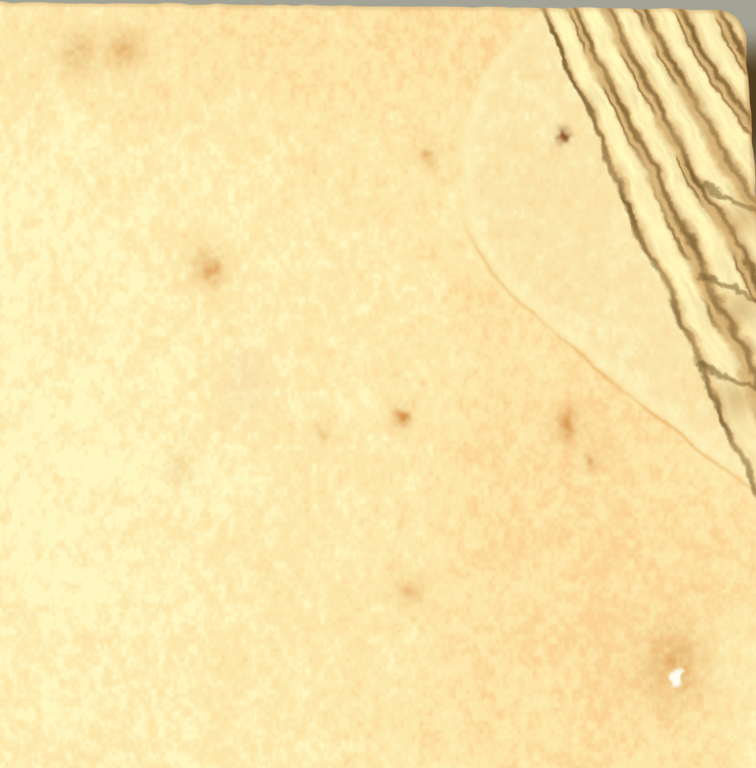
Reproduce this texture procedurally as a WebGL 2 fragment shader.

```glsl
#version 300 es
precision highp float;
// Aged cream paper with foxing stains, a peeled patch and a creased corner.
// Layers: tinted fibre noise, gaussian stains, a curved patch boundary,
// then a fan of folds whose coordinate counts creases outward from the patch.
uniform vec2 u_resolution;
out vec4 fragColor;

const vec3 CREAM = vec3(1.0, 0.97, 0.76);
const vec3 PAPER = vec3(0.993, 0.91, 0.67);
const vec3 TAN = vec3(0.985, 0.83, 0.58);
const vec3 RUST = vec3(0.80, 0.49, 0.20);
const vec3 CREVICE = vec3(0.45, 0.34, 0.17);
const vec3 BACKDROP = vec3(0.64, 0.64, 0.59);

// Stains: centre, radius, strength
const vec4 STAINS[11] = vec4[11](
  vec4(0.102, 0.932, 0.021, 0.26), vec4(0.163, 0.935, 0.019, 0.36),
  vec4(0.271, 0.651, 0.016, 0.45), vec4(0.523, 0.457, 0.010, 0.65),
  vec4(0.738, 0.449, 0.015, 0.46), vec4(0.770, 0.401, 0.010, 0.32),
  vec4(0.559, 0.794, 0.011, 0.32), vec4(0.419, 0.437, 0.010, 0.24),
  vec4(0.534, 0.232, 0.014, 0.26), vec4(0.234, 0.391, 0.017, 0.15),
  vec4(0.878, 0.134, 0.036, 0.33));

float hash(vec2 p) {
  vec3 q = fract(vec3(p.xyx) * 0.1031);
  q += dot(q, q.yzx + 33.33);
  return fract((q.x + q.y) * q.z);
}

float noise(vec2 p) {
  vec2 c = floor(p), f = fract(p);
  f = f * f * (3.0 - 2.0 * f);
  return mix(mix(hash(c), hash(c + vec2(1, 0)), f.x),
             mix(hash(c + vec2(0, 1)), hash(c + vec2(1, 1)), f.x), f.y);
}

float fbm(vec2 p) {
  float sum = 0.0, amp = 0.5;
  for (int i = 0; i < 4; i++) {
    sum += amp * noise(p);
    p = mat2(1.6, 1.2, -1.2, 1.6) * p + 17.3;
    amp *= 0.5;
  }
  return sum / 0.9375;
}

float blob(vec2 d, float r) { return exp(-dot(d, d) / (r * r)); }

float segmentDist(vec2 p, vec2 a, vec2 b) {
  vec2 v = b - a;
  return length(p - a - v * clamp(dot(p - a, v) / dot(v, v), 0.0, 1.0));
}

// Negative inside the sheet: sloping sides joined by a rounded corner
float sheetDist(vec2 p) {
  const float r = 0.035;
  vec2 q = p - vec2(0.967 + 0.07 * (1.0 - p.y), 0.997 - 0.010 * p.x) + r;
  return length(max(q, 0.0)) + min(max(q.x, q.y), 0.0) - r;
}

// Positive inside the peeled patch, d is depth below the top
float patchDist(float x, float d) {
  float e = d - 0.325, arc = max(0.21 - d, 0.0);
  float left = 0.590 + 2.7 * arc * arc + 0.55 * (e + sqrt(e * e + 0.003))
             + 0.45 * e * max(e, 0.0);
  return (x - left) / mix(1.05, 1.5, smoothstep(-0.05, 0.1, e));
}

// Three-tone ramp from pale to warm
vec3 paperTone(float warm) {
  return mix(mix(CREAM, PAPER, smoothstep(0.05, 0.5, warm)), TAN, smoothstep(0.45, 1.05, warm));
}

float paperGrain(vec2 p) {
  return 0.75 * (fbm(p * vec2(100.0, 72.0)) - 0.5) + 0.28 * (noise(p * vec2(210.0, 170.0)) - 0.5);
}

vec3 paperColor(vec2 p) {
  float warm = 0.31 + 0.24 * smoothstep(0.05, 0.8, p.x) + 0.22 * smoothstep(0.70, 1.0, p.y);
  warm += 0.22 * blob((p - vec2(0.80, 0.27)) * vec2(1.0, 0.75), 0.2);
  warm -= 0.13 * blob((p - vec2(0.05, 0.40)) * vec2(1.0, 0.6), 0.25);
  warm -= 0.28 * blob((p - vec2(1.0, 0.09)) * vec2(1.5, 1.0), 0.14);
  warm += 0.34 * (fbm(p * 13.0) - 0.5) + paperGrain(p);
  return mix(paperTone(warm), vec3(0.93, 0.80, 0.66),
             0.22 * blob((p - vec2(0.32, 0.50)) * vec2(1.0, 0.6), 0.03));
}

vec3 addStains(vec3 c, vec2 p) {
  vec2 wobble = 0.020 * (vec2(fbm(p * 45.0), fbm(p * 45.0 + 31.0)) - 0.5);
  for (int i = 0; i < 11; i++) {
    vec4 s = STAINS[i];
    float a = blob((p + wobble - s.xy) * vec2(1.15, 0.9), s.z) + 0.3 * blob(p - s.xy, s.z * 1.8);
    c = mix(c, RUST, min(s.w * a * (0.55 + 0.7 * noise(p * 130.0)), 1.0));
  }
  // Sparse scattered flecks, one candidate per grid cell
  vec2 g = p * 16.0, cell = floor(g);
  vec2 at = 0.25 + 0.5 * vec2(hash(cell + 5.0), hash(cell + 19.0));
  float fleck = step(0.72, hash(cell)) * blob(g - at + wobble * 16.0, 0.09);
  return mix(c, RUST, 0.28 * fleck);
}

vec3 addFolds(vec3 c, vec2 p, float d) {
  float rough = fbm(p * 55.0) - 0.5;
  float fold = (p.x - 0.699 - 0.447 * d) / (0.0456 + 0.036 * d)
             + 0.30 * (noise(p * 13.0) - 0.5) + 0.24 * rough;
  float t = fract(fold), gap = min(t, 1.0 - t);
  float grain = fbm(vec2(fold * 8.0, d * 40.0)), broken = noise(vec2(floor(fold + 0.5) * 7.0, d * 22.0));
  // Rounded ridges: lit crown and a shaded right flank
  vec3 ridge = mix(vec3(0.90, 0.76, 0.52), vec3(1.0, 0.94, 0.71), smoothstep(0.05, 0.30, t));
  ridge = mix(ridge, vec3(0.84, 0.69, 0.45), 0.9 * smoothstep(0.58, 0.85, t));
  ridge *= 0.92 + 0.16 * grain;
  c = mix(c, ridge, smoothstep(-0.06, 0.06, fold) * (1.0 - 0.5 * smoothstep(0.50, 0.56, d)));
  // Thin main creases with soft shadow, and a broken line beside each
  float crease = 1.0 - smoothstep(0.01, 0.10 + 0.07 * grain, gap);
  float hair = (1.0 - smoothstep(0.01, 0.07, abs(t - 0.76))) * step(0.0, fold) * smoothstep(0.35, 0.65, broken);
  float shade = smoothstep(-0.20, -0.04, fold);
  c = mix(c, CREVICE, shade * crease * (0.38 + 0.50 * broken));
  c = mix(c, CREVICE, 0.55 * hair);
  // Folds overlapping toward the right border
  for (int i = 0; i < 3; i++) {
    vec2 a = vec2(0.916 - 0.002 * float(i), 0.758 - 0.116 * float(i));
    float s = segmentDist(p + 0.014 * rough, a, a + vec2(0.075, -0.036));
    c = mix(c, CREVICE, 0.55 * (1.0 - smoothstep(0.001, 0.007, s)));
    c = mix(c, vec3(0.76, 0.60, 0.37), 0.5 * blob(p - a - vec2(0.05, -0.045), 0.025));
  }
  return c;
}

void main() {
  vec2 p = gl_FragCoord.xy / u_resolution.y;
  float px = 1.0 / u_resolution.y, d = 1.0 - p.y;
  vec3 c = addStains(paperColor(p), p);

  // Peeled patch: grained pale face, lit lip and an uneven warm outline
  float peel = patchDist(p.x, d) + 0.012 * (fbm(p * 24.0) - 0.5);
  float lower = smoothstep(0.27, 0.36, d);
  vec3 face = paperTone(0.42 + 0.8 * paperGrain(p) + 0.30 * (fbm(p * 16.0) - 0.5));
  c = mix(c, face * vec3(0.99, 0.985, 0.99), 0.85 * smoothstep(-0.003, 0.010, peel));
  c = mix(c, CREAM, 0.40 * blob(vec2(peel - 0.013, 0.0), 0.010));
  float outline = (0.06 + 0.36 * lower) * (0.45 + 0.8 * noise(p * 28.0));
  c = mix(c, vec3(0.90, 0.66, 0.36), outline * blob(vec2(peel, 0.0), 0.003));

  // Dark speck, then a pale hole inside the lower stain
  vec2 jitter = 0.010 * (vec2(noise(p * 110.0), noise(p * 110.0 + 9.0)) - 0.5);
  c = mix(c, vec3(0.48, 0.24, 0.10), 0.85 * blob(p + jitter - vec2(0.734, 0.823), 0.009));
  float hole = length((p + jitter - vec2(0.880, 0.117)) * vec2(1.1, 0.8));
  c = mix(c, vec3(1.0, 0.99, 0.94), 1.0 - smoothstep(0.004, 0.012, hole));

  c = addFolds(c, p, d);

  // Sheet border and backdrop
  float sheet = sheetDist(p) + 0.003 * (noise(p * 60.0) - 0.5);
  float side = smoothstep(0.90, 0.97, p.x) * smoothstep(0.70, 0.85, p.y);
  c = mix(c, vec3(0.76, 0.58, 0.34), (0.30 + 0.35 * side) * smoothstep(-0.008, 0.0, sheet));
  vec3 behind = mix(BACKDROP, CREVICE * 0.7, side * smoothstep(0.03, 0.10, d));
  c = mix(c, behind, smoothstep(-px, px, sheet));
  fragColor = vec4(c, 1.0);
}
```
